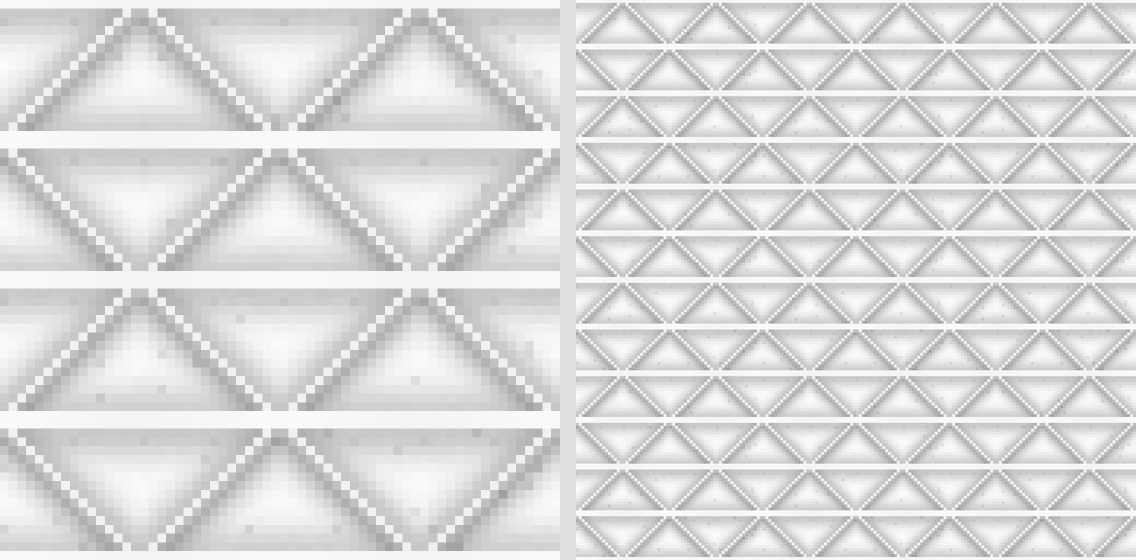
Left: one tile. Right: repeated 3 by 3.
Reproduce this pattern procedurally as a Shadertoy shader.

```glsl
// Pale grey pixel-block triangles, softly domed, between white bands and stepped diagonals.

const float GRID = 64.0;           // blocks across and down
const float ROW = 16.0;            // blocks per row of triangles
const float PERIOD = 32.0;         // blocks from one apex to the next
const float SEED = 17.0;
const float BAND_TONE = 0.968;
const float BAND_WAVE = 0.010;
const float LINE_TONE = 0.945;
const float PEAK_TONE = 0.995;
const float UP_SIDE_SHADE = 0.300;
const float UP_BASE_SHADE = 0.175;
const float DOWN_SIDE_SHADE = 0.215;
const float DOWN_BASE_SHADE = 0.205;
const float STUD_SHADE = 0.035;    // regular darker blocks below each band
const float STUD_STEP = 8.0;
const float SPECK_CHANCE = 0.012;
const float SPECK_SHADE = 0.065;
const float GRAIN = 0.014;
const int SAMPLES = 2;             // antialiasing samples per axis

float hash(vec2 p) {
    vec3 q = fract(vec3(p.xyx) * 0.1031);
    q += dot(q, q.yzx + 33.33);
    return fract((q.x + q.y) * q.z);
}

// Shadow strength falling off with the distance in blocks from an edge
float falloff(float blocks, float slope, float curve) {
    float d = max(blocks, 0.0);
    return exp(-d * (slope + curve * d));
}

float sideFalloff(float blocks) { return falloff(blocks, 0.25, 0.03); }
float baseFalloff(float blocks) { return falloff(blocks, 0.15, 0.07); }

// Tone of one block; cell counts from the upper left
float blockTone(vec2 cell) {
    float row = floor(cell.y / ROW);
    float y = mod(cell.y, ROW);

    // Horizontal bands, two blocks thick across the row border
    if (y < 0.5 || y > ROW - 1.5) {
        return BAND_TONE + BAND_WAVE * cos(6.2831853 * cell.x / PERIOD);
    }

    // Alternate rows shift by half a period; mirror about each apex
    float x = mod(cell.x + ROW * mod(row, 2.0), PERIOD);
    float u = min(x, PERIOD - 1.0 - x);
    float side = u + y - (ROW - 1.0);
    if (abs(side) < 0.5) return LINE_TONE;

    // Shadows of the sloping sides and the base
    vec2 shade;
    if (side > 0.0) {
        shade.x = UP_SIDE_SHADE * sideFalloff(side - 2.0);
        shade.x *= side < 1.5 ? 0.80 : 1.0;
        shade.y = UP_BASE_SHADE * baseFalloff(ROW - 2.0 - y);
    } else {
        shade.x = DOWN_SIDE_SHADE * sideFalloff(-side - 1.5);
        shade.y = DOWN_BASE_SHADE * baseFalloff(y - 1.5);
    }
    float tone = PEAK_TONE - length(shade);

    // Studs, stray specks and fine grain
    if (y == 2.0 && mod(cell.x, STUD_STEP) < 0.5) tone -= STUD_SHADE;
    tone -= SPECK_SHADE * step(hash(cell + SEED), SPECK_CHANCE);
    tone += GRAIN * (hash(cell + 3.0 * SEED) - 0.5);
    return min(tone, 1.0);
}

void mainImage(out vec4 fragColor, in vec2 fragCoord) {
    float tone = 0.0;
    for (int j = 0; j < SAMPLES; j++) {
        for (int i = 0; i < SAMPLES; i++) {
            vec2 offset = (vec2(i, j) + 0.5) / float(SAMPLES) - 0.5;
            vec2 uv = (fragCoord + offset) / iResolution.xy;
            vec2 cell = floor(vec2(uv.x, 1.0 - uv.y) * GRID);
            tone += blockTone(mod(cell, GRID));
        }
    }
    fragColor = vec4(vec3(tone / float(SAMPLES * SAMPLES)), 1.0);
}
```
